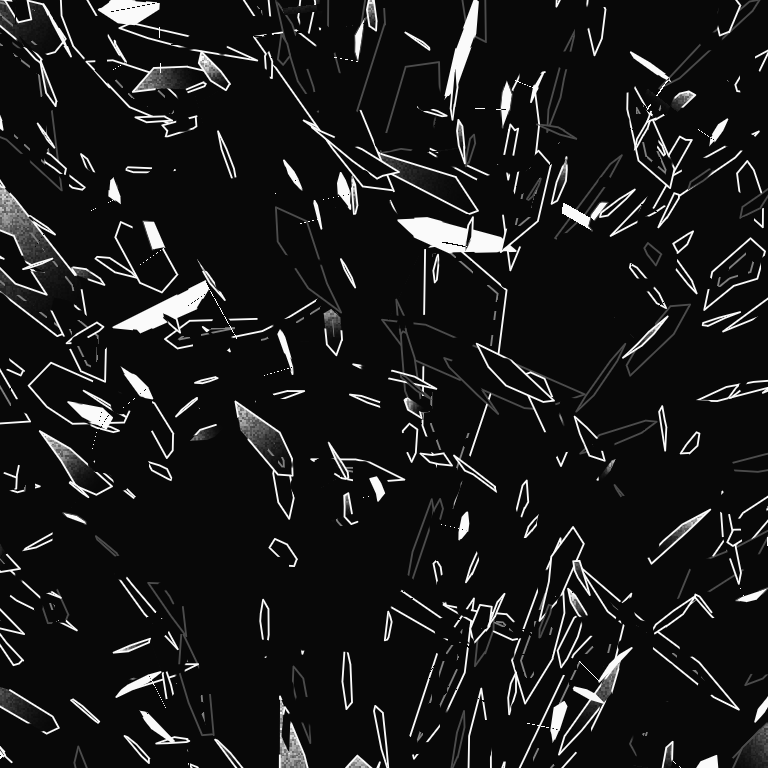
Write a Shadertoy shader that draws this background.

```glsl
// Draws a fan of dark, thinly outlined crystal shards with grainy grey and white facets.

const float TAU = 6.28318;
const float BACKGROUND = 0.03;
const float WHITE = 0.98;
const float LINE_HALF_WIDTH = 0.0012;
const int CORNERS = 6;

// One size class of shards; grey and white are shares of filled shards.
struct Style { float cells; float density; float reach; float grey; float white; };

float hash(vec2 p) {
    vec3 q = fract(p.xyx * vec3(0.1031, 0.1030, 0.0973));
    q += dot(q, q.yzx + 33.33);
    return fract((q.x + q.y) * q.z);
}

vec2 hash2(vec2 p) {
    return vec2(hash(p), hash(p + 57.3));
}

float noise(vec2 p) {
    vec2 i = floor(p), f = fract(p);
    f = f * f * (3.0 - 2.0 * f);
    return mix(mix(hash(i), hash(i + vec2(1, 0)), f.x),
               mix(hash(i + vec2(0, 1)), hash(i + vec2(1, 1)), f.x), f.y);
}

// Coverage of the region where the distance is negative.
float cover(float d) {
    float pixel = 1.0 / iResolution.y;
    return clamp(0.5 - d / pixel, 0.0, 1.0);
}

float stroke(float d) {
    return cover(abs(d) - LINE_HALF_WIDTH);
}

vec2 corner(int i, vec2 seed, vec2 size) {
    vec2 h = hash2(seed * 1.7 + float(i) * 13.1);
    float angle = TAU * (float(i) + 0.8 * h.x) / float(CORNERS);
    return size * (0.4 + 0.65 * h.y) * vec2(cos(angle), sin(angle));
}

// Signed distance to an irregular polygon.
float shardDistance(vec2 p, vec2 seed, vec2 size) {
    float nearest = 1e3, side = 1.0;
    vec2 a = corner(CORNERS - 1, seed, size);
    for (int i = 0; i < CORNERS; i++) {
        vec2 b = corner(i, seed, size);
        vec2 e = a - b, w = p - b;
        vec2 gap = w - e * clamp(dot(w, e) / dot(e, e), 0.0, 1.0);
        nearest = min(nearest, dot(gap, gap));
        bvec3 crossing = bvec3(p.y >= b.y, p.y < a.y, e.x * w.y > e.y * w.x);
        if (all(crossing) || all(not(crossing))) side = -side;
        a = b;
    }
    return side * sqrt(nearest);
}

// Shards fan out upward, with jitter and some crossing the flow.
vec2 flowAxis(vec2 center, vec2 seed) {
    vec2 fan = vec2(center.x - 0.52, abs(center.y - 0.45) + 0.2);
    float angle = atan(fan.y, fan.x) + 0.7 * (hash(seed + 5.0) - 0.5);
    if (hash(seed + 8.0) < 0.22) angle += 1.2;
    return vec2(cos(angle), sin(angle));
}

// Facet brightness: a gradient along the shard, roughened by grain.
float facetShade(vec2 uv, float along, vec2 seed, Style style) {
    float kind = hash(seed + 21.0);
    if (kind < style.white) return WHITE;
    if (kind > style.white + style.grey) return BACKGROUND;
    float grain = 0.65 + 0.7 * hash(floor(uv * 400.0));
    float fade = smoothstep(-0.8, 0.8, along);
    float tone = mix(0.25, 0.95, hash(seed + 25.0));
    return min(BACKGROUND + tone * fade * fade * grain, WHITE);
}

float paintLayer(float shade, vec2 uv, Style style) {
    vec2 home = floor(uv * style.cells);
    for (int y = -2; y <= 2; y++)
    for (int x = -2; x <= 2; x++) {
        vec2 id = home + vec2(x, y);
        vec2 seed = id + style.cells * 7.0;
        if (hash(seed) > style.density) continue;

        // Place and turn the shard
        vec2 center = (id + hash2(seed + 3.0)) / style.cells;
        vec2 h = hash2(seed + 11.0);
        float reach = style.reach / style.cells * mix(0.5, 1.0, h.x);
        vec2 offset = uv - center;
        if (length(offset) > reach * 1.15) continue;
        vec2 axis = flowAxis(center, seed);
        vec2 q = vec2(dot(offset, vec2(axis.y, -axis.x)), dot(offset, axis));
        float d = shardDistance(q, seed, reach * vec2(mix(0.1, 0.45, h.y * h.y), 1.0));

        // Facet, broken outline, dotted inner contour
        shade = mix(shade, facetShade(uv, q.y / reach, seed, style), cover(d));
        float bright = hash(seed + 31.0) < 0.78 ? WHITE : 0.3;
        float broken = smoothstep(0.31, 0.35, noise(uv * 38.0 + seed));
        shade = mix(shade, max(shade, bright), stroke(d) * broken);
        float dotted = step(0.55, noise(uv * 90.0 + seed)) * step(hash(seed + 41.0), 0.4);
        shade = mix(shade, max(shade, 0.5), stroke(d + 0.011) * dotted);
    }
    return shade;
}

void mainImage(out vec4 fragColor, in vec2 fragCoord) {
    vec2 uv = fragCoord / iResolution.y;
    float shade = BACKGROUND;
    shade = paintLayer(shade, uv, Style(5.0, 0.8, 1.15, 0.22, 0.0));
    shade = paintLayer(shade, uv, Style(10.0, 0.55, 1.15, 0.13, 0.04));
    shade = paintLayer(shade, uv, Style(22.0, 0.3, 1.0, 0.2, 0.22));
    fragColor = vec4(vec3(shade), 1.0);
}
```
